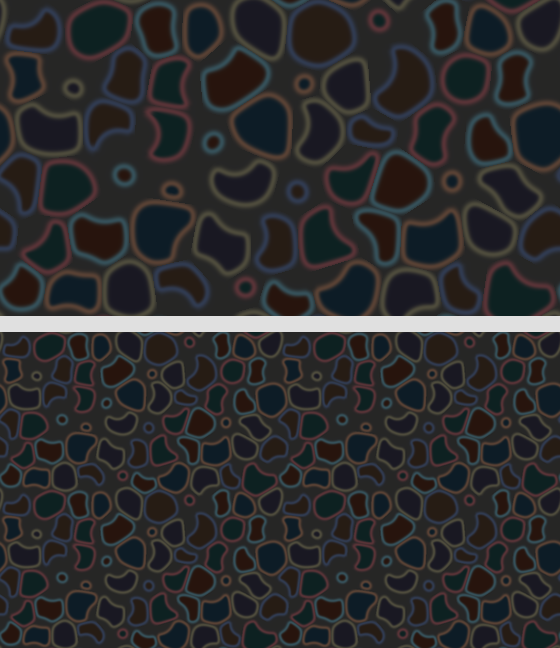
Top, the tile; bottom, the same tile 2 across and 2 down.
Write a Shadertoy shader that draws this pattern.

```glsl
// Draws dim, soft-outlined pebbles, beans and bow ties packed on dark grey, tiling in both directions.

const vec2 GRID = vec2(10.0, 6.0);     // whole cells per tile; rows must be even
const float SHARPNESS = 78.0;          // higher gives tighter corners
const float GAP = 0.007;               // half the space between neighbours
const float LINE_WIDTH = 0.0105;
const float EDGE_BLUR = 0.010;

const vec3 GROUND = vec3(0.148, 0.148, 0.147);
const vec3 FILLS[5] = vec3[5](
    vec3(0.152, 0.080, 0.052),         // rust
    vec3(0.148, 0.108, 0.080),         // umber
    vec3(0.050, 0.110, 0.150),         // navy
    vec3(0.050, 0.130, 0.130),         // pine
    vec3(0.098, 0.095, 0.135));        // plum
const vec3 LINES[5] = vec3[5](
    vec3(0.210, 0.315, 0.350),         // teal
    vec3(0.190, 0.230, 0.315),         // blue
    vec3(0.345, 0.255, 0.205),         // copper
    vec3(0.345, 0.200, 0.215),         // rose
    vec3(0.305, 0.295, 0.235));        // olive

// Random triple that repeats with the grid
vec3 hash3(vec2 id, float seed) {
    vec2 w = mod(id, GRID);
    vec3 q = vec3(dot(w, vec2(127.1, 311.7)),
                  dot(w, vec2(269.5, 183.3)),
                  dot(w, vec2(419.2, 371.9)));
    return fract(sin(q + seed) * 43758.55);
}

// Centre (xy) and radius (z) of the pebble owned by a cell
vec3 site(vec2 id, vec2 cell) {
    vec3 h = hash3(id, 1.7);
    float stagger = 0.5 * mod(id.y, 2.0) - 0.25;
    vec2 jitter = (h.xy - 0.5) * 0.44;
    float radius = h.z < 0.18 ? 0.034 : mix(0.080, 0.116, fract(h.z * 7.0));
    return vec3((id + 0.5 + jitter + vec2(stagger, 0.0)) * cell, radius);
}

// Squared distance weighted by radius, so that big pebbles claim more room
float power(vec2 p, vec3 s) {
    vec2 v = p - s.xy;
    return dot(v, v) - s.z * s.z;
}

// One term of a smooth intersection: weighted normal and weight
vec3 wall(float dist, vec2 normal) {
    return vec3(normal, 1.0) * exp(SHARPNESS * dist);
}

vec3 ellipseWall(vec2 q, vec2 radii) {
    vec2 slope = q / (radii * radii);
    float k = length(q / radii);
    float steep = length(slope) + 0.001;
    return wall(k * (k - 1.0) / steep, slope / steep);
}

vec3 biteWall(vec2 q, vec2 centre, float radius) {
    vec2 v = q - centre;
    float len = length(v) + 0.0001;
    return wall(radius - len, -v / len);
}

// Ellipse with no bite, one bite (bean) or two (bow tie)
vec3 pebbleWalls(vec2 v, float r, vec3 h) {
    float angle = 6.2832 * h.x;
    float c = cos(angle), s = sin(angle);
    mat2 turn = mat2(c, -s, s, c);
    vec2 q = turn * v;
    bool small = r < 0.05;
    bool tie = h.y > 0.85;
    bool bean = h.y < 0.55;
    vec2 radii = small ? vec2(0.031, 0.029) : r * vec2(1.28, bean ? 1.12 : 0.98);
    vec3 sum = ellipseWall(q, radii);
    if (!small && (bean || tie)) {
        float lean = (h.z - 0.5) * (tie ? 0.6 : 1.2) * r;
        float depth = tie ? 1.28 : mix(0.90, 1.15, fract(h.y * 9.0));
        sum += biteWall(q, vec2(lean, depth * r), 0.78 * r);
        if (tie) sum += biteWall(q, vec2(-lean, -depth * r), 0.78 * r);
    }
    return vec3(sum.xy * turn, sum.z);
}

// Cell whose pebble owns the point
vec2 owner(vec2 p, vec2 cell) {
    vec2 base = floor(p / cell), best = base;
    float least = 1e5;
    for (int y = -2; y <= 2; y++)
    for (int x = -2; x <= 2; x++) {
        vec2 id = base + vec2(x, y);
        float w = power(p, site(id, cell));
        if (w < least) { least = w; best = id; }
    }
    return best;
}

// Distance to the pebble outline, negative inside
float pebble(vec2 p, vec2 id, vec2 cell) {
    vec3 own = site(id, cell);
    vec3 sum = pebbleWalls(p - own.xy, own.z, hash3(id, 5.3));
    for (int y = -2; y <= 2; y++)
    for (int x = -2; x <= 2; x++) {
        if (x == 0 && y == 0) continue;
        vec3 other = site(id + vec2(x, y), cell);
        vec2 apart = other.xy - own.xy;
        float len = length(apart);
        sum += wall((power(p, own) - power(p, other)) / (2.0 * len) + GAP, apart / len);
    }
    float slope = length(sum.xy) / sum.z;
    return log(sum.z) / SHARPNESS / clamp(slope, 0.5, 1.0);
}

// Evenly shared palette index; the last row shifts so that it differs from the first
int tintOf(vec2 id) {
    vec2 w = mod(id, GRID);
    return int(mod(2.0 * w.x + 3.0 * w.y + floor(w.y / 5.0), 5.0) + 0.5);
}

void mainImage(out vec4 fragColor, in vec2 fragCoord) {
    vec2 p = fragCoord / iResolution.y;
    vec2 cell = vec2(iResolution.x / iResolution.y, 1.0) / GRID;
    vec2 id = owner(p, cell);
    float d = pebble(p, id, cell);
    int tint = tintOf(id);
    vec3 color = mix(FILLS[tint], GROUND, smoothstep(-EDGE_BLUR, EDGE_BLUR, d));
    float glow = exp(-d * d / (LINE_WIDTH * LINE_WIDTH));
    fragColor = vec4(mix(color, LINES[tint], glow), 1.0);
}
```
